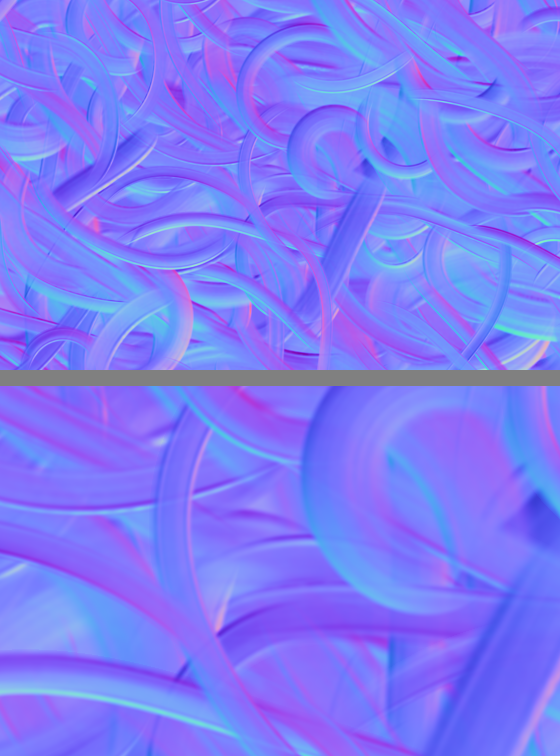
Top, the full canvas; bottom, a detail of the centre.
Reproduce this texture map procedurally as a WebGL 2 fragment shader.

```glsl
#version 300 es
precision highp float;
// Normal map of thick paint: curved, bristled brush strokes piled on each other.
// Every stroke is an arc with its own (along, across) coordinates; its profile
// gives a surface tilt that is laid over the tilt of the strokes beneath.
uniform vec2 u_resolution;
out vec4 outColor;

const int STROKES = 270;

float hash(vec2 p) {
    vec3 q = fract(vec3(p.xyx) * 0.1031);
    q += dot(q, q.yzx + 33.33);
    return fract((q.x + q.y) * q.z);
}

vec4 hash4(float n) {
    return vec4(hash(vec2(n, 1.7)), hash(vec2(n, 5.3)),
                hash(vec2(n, 9.1)), hash(vec2(n, 14.9)));
}

float noise(vec2 p) {
    vec2 i = floor(p), f = fract(p);
    f = f * f * (3.0 - 2.0 * f);
    return mix(mix(hash(i), hash(i + vec2(1, 0)), f.x),
               mix(hash(i + vec2(0, 1)), hash(i + vec2(1, 1)), f.x), f.y);
}

float bump(float x, float centre, float width) {
    float d = (x - centre) / width;
    return exp(-d * d);
}

// Lays stroke number id over the tilt found so far.
vec2 layStroke(vec2 tilt, vec2 p, float id, float aspect) {
    vec4 a = hash4(id + 3.0), b = hash4(id + 411.0);
    float order = id / float(STROKES);

    // Placement: most strokes fall to the right, neighbours share a drift
    vec2 centre = fract(id * vec2(0.75488, 0.56984) + 0.1 * a.xy);
    centre = (centre * 1.24 - 0.12) * vec2(aspect, 1.0);
    float spread = a.x * 2.0 - 1.0;
    float angle = -0.72 + 0.4 * spread + 1.5 * spread * spread * spread
                + 1.1 * (noise(centre * 2.6 + 7.0) - 0.5);
    float side = a.y < 0.6 ? 1.0 : -1.0;
    float radius = 0.09 + 0.9 * a.z * a.z + 0.15 * a.z;
    float halfLength = min(mix(0.15, 0.4, a.w), 2.4 * radius);
    float halfWidth = mix(0.055, 0.03, order) * mix(0.5, 1.4, b.x * b.x);

    // Arc coordinates
    vec2 axis = vec2(cos(angle), sin(angle));
    vec2 d = p - centre - side * radius * vec2(-axis.y, axis.x);
    vec2 local = vec2(dot(d, axis), dot(d, vec2(-axis.y, axis.x)));
    float dist = max(length(d), 1e-4);
    float along = radius * atan(local.x, -side * local.y);
    float across = side * (radius - dist);
    across += 0.014 * sin(along * 11.0 + 6.3 * b.y);
    vec2 outward = -side * d / dist;

    float s = abs(along) / halfLength;
    if (s >= 1.0) return tilt;
    float taper = sqrt(1.0 - pow(s, 7.0));
    float t = across / (halfWidth * max(taper, 0.05));
    float e = abs(t);
    if (e > 1.3) return tilt;

    // Profile: rounded body, bristle lines, raised lips on both edges
    float bristle = noise(vec2(across * 85.0, along * 5.0) + id * 3.7) - 0.5;
    bristle += 0.4 * (noise(vec2(across * 190.0, along * 9.0) + id * 1.3) - 0.5);
    float grain = noise(vec2(across * 120.0, along * 130.0) + id);
    float lip = (t > 0.0 ? b.z : 1.0 - b.z) * (0.1 + 1.2 * noise(vec2(along * 8.0, id)));
    float slope = 0.6 * (b.w - 0.5) + mix(-0.3, 0.75, b.y) * t;
    slope += bristle * mix(0.12, 0.4, a.w);
    slope += sign(t) * lip * (0.8 * bump(e, 0.96, 0.13) * (0.7 + 0.6 * grain)
                            - 0.5 * bump(e, 0.7, 0.12));

    // One edge is crisp, the other melts into the paint below
    float melt = t * (b.z - 0.5) > 0.0 ? 0.03 : 0.22;
    float soft = 0.0025 / halfWidth;
    float cover = 1.0 - smoothstep(1.04 - melt - soft, 1.06 + melt + soft, e);
    cover *= 1.0 - smoothstep(0.6, 1.0, s);
    return mix(tilt, outward * slope, 0.9 * cover);
}

void main() {
    vec2 p = gl_FragCoord.xy / u_resolution.y;
    float aspect = u_resolution.x / u_resolution.y;

    // Gently uneven ground
    vec2 tilt = 0.6 * vec2(noise(p * 7.0), noise(p * 7.0 + 31.0)) - 0.3;
    for (int i = 0; i < STROKES; i++)
        tilt = layStroke(tilt, p, float(i), aspect);

    // Broad swells lying along the main fall, and fine tooth over the sheet
    vec2 fall = vec2(0.77, -0.64), rise = vec2(0.5, 0.87);
    vec2 q = vec2(dot(p, fall), dot(p, rise));
    float swell = noise(q * vec2(3.0, 6.0) + 3.0) - 0.5;
    swell += 0.6 * (noise(q * vec2(6.0, 13.0) + 57.0) - 0.5);
    tilt += 0.42 * swell * rise;
    tilt += 0.03 * (vec2(noise(p * 130.0), noise(p * 130.0 + 19.0)) - 0.5);

    // Tilt to colour, with green pointing down the sheet
    tilt.x *= tilt.x < 0.0 ? 0.75 : 1.0;
    tilt /= sqrt(1.0 + 0.6 * dot(tilt, tilt));
    float facing = sqrt(max(1.0 - 0.95 * dot(tilt, tilt), 0.05));
    vec3 normal = vec3(tilt.x, -tilt.y, facing);
    outColor = vec4(clamp(vec3(0.483, 0.51, 0.495) + 0.5 * normal, 0.0, 1.0), 1.0);
}
```
